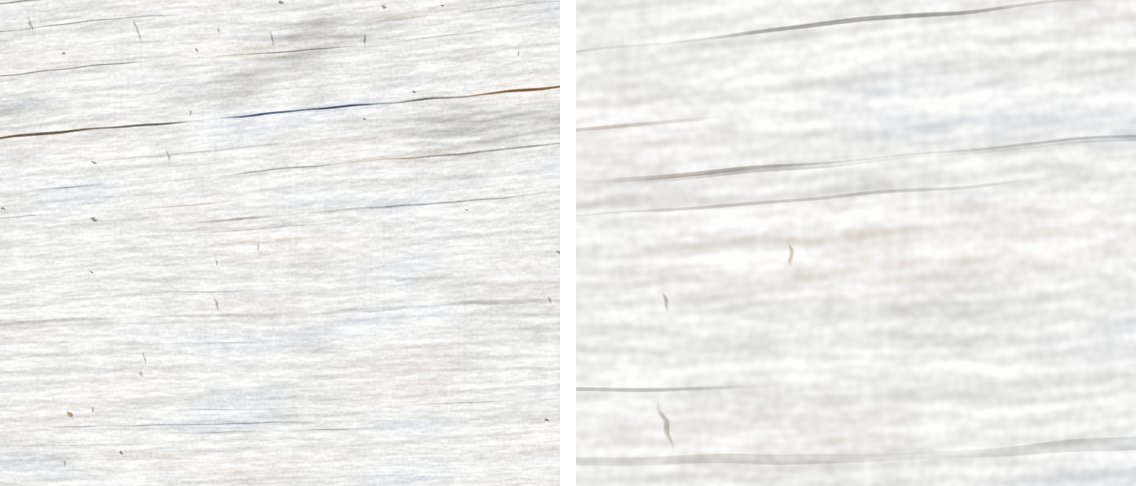
Left: the whole. Right: its middle third, enlarged.
Give the GLSL for this texture, as a WebGL 1 fragment shader.

```glsl
precision highp float;
// Whitewashed weathered wood: pale fibres, long cracks, stains, pores and scratches.
uniform vec2 u_resolution;

const vec3 PAINT_WHITE = vec3(0.992, 0.992, 0.990);
const vec3 NEUTRAL_SHADE = vec3(0.98, 0.99, 1.02);
const vec3 WARM_SHADE = vec3(0.80, 1.00, 1.22);
const vec3 COOL_SHADE = vec3(1.10, 1.04, 0.86);

float hash(float n) {
  return fract(sin(n * 127.1 + 3.7) * 43758.55);
}

vec2 gradientAt(vec2 cell) {
  float angle = 6.2832 * fract(sin(dot(cell, vec2(127.1, 311.7))) * 43758.55);
  return vec2(cos(angle), sin(angle));
}

// Gradient noise, roughly -1 to 1
float gradientNoise(vec2 p) {
  vec2 i = floor(p);
  vec2 f = p - i;
  vec2 w = f * f * f * (f * (f * 6.0 - 15.0) + 10.0);
  float a = dot(gradientAt(i), f);
  float b = dot(gradientAt(i + vec2(1.0, 0.0)), f - vec2(1.0, 0.0));
  float c = dot(gradientAt(i + vec2(0.0, 1.0)), f - vec2(0.0, 1.0));
  float d = dot(gradientAt(i + 1.0), f - 1.0);
  return 1.4 * mix(mix(a, b, w.x), mix(c, d, w.x), w.y);
}

// Bends the plane so that its y follows the rising grain
vec2 grainSpace(vec2 p) {
  float slope = mix(0.03, 0.088, smoothstep(0.2, 0.75, p.y));
  float sway = 0.009 * gradientNoise(p * vec2(2.2, 3.0) + 5.0);
  return vec2(p.x, p.y - slope * p.x + sway);
}

// Soft line of varying width along the grain, between two ends
float crack(vec2 g, float height, float start, float end, float width, float px) {
  float jitter = 0.0022 * gradientNoise(vec2(g.x * 13.0, height * 91.0));
  float wear = gradientNoise(vec2(g.x * 6.0, height * 57.0 + 0.4));
  float halfWidth = width * (0.7 + 0.5 * wear);
  float d = abs(g.y - height + jitter);
  float ends = smoothstep(start - 0.04, start + 0.06, g.x)
             * (1.0 - smoothstep(end - 0.06, end + 0.04, g.x));
  return (1.0 - smoothstep(halfWidth - px, halfWidth + px, d))
       * ends * smoothstep(-0.75, 0.25, wear);
}

// Fibres, ripples and speckle
float fibreShade(vec2 p, vec2 g) {
  float ripple = abs(gradientNoise(g * vec2(1.6, 30.0)));
  float shade = 0.042 * (1.0 - smoothstep(0.0, 0.28, ripple));
  shade += 0.042 * gradientNoise(g * vec2(3.0, 58.0) + 17.0);
  shade += 0.062 * gradientNoise(g * vec2(13.0, 125.0) + 31.0);
  shade += 0.050 * gradientNoise(g * vec2(42.0, 190.0) + 43.0);
  return shade + 0.034 * gradientNoise(p * 150.0);
}

// Grey patches, broken into streaks and stronger in the upper half
float stainShade(vec2 g) {
  float patchMask = smoothstep(0.05, 0.75, gradientNoise(g * vec2(2.6, 8.5) + 9.0));
  float streak = 0.65 + 0.8 * gradientNoise(g * vec2(9.0, 75.0) + 23.0);
  return patchMask * streak * mix(0.05, 0.16, smoothstep(0.45, 0.7, g.y));
}

float crackShade(vec2 g, float px) {
  float shade = 0.58 * crack(g, 0.715, -0.1, 1.3, 0.0026, px);
  shade += 0.30 * crack(g, 0.602, 0.08, 1.3, 0.0016, px);
  shade += 0.26 * crack(g, 0.516, 0.42, 1.3, 0.0014, px);
  shade += 0.34 * crack(g, 0.845, -0.1, 0.95, 0.0015, px);
  shade += 0.30 * crack(g, 0.937, -0.1, 0.35, 0.0014, px);
  shade += 0.35 * crack(g, 0.993, -0.1, 0.20, 0.0018, px);
  shade += 0.12 * crack(g, 0.332, -0.1, 1.3, 0.0040, px);
  for (int i = 0; i < 16; i++) {
    float n = float(i);
    float start = hash(n + 40.0) * 1.1 - 0.1;
    float reach = 0.15 + 0.4 * hash(n + 60.0);
    float strength = 0.10 + 0.12 * hash(n + 80.0);
    shade += strength * crack(g, hash(n + 20.0), start, start + reach, 0.0013, px);
  }
  return shade;
}

// Tilted soft ellipse
float ellipseMark(vec2 d, vec2 radius, float tilt) {
  float c = cos(tilt);
  float s = sin(tilt);
  vec2 q = vec2(c * d.x + s * d.y, c * d.y - s * d.x) / radius;
  return 1.0 - smoothstep(0.25, 1.0, length(q));
}

// Small dark pores and short upright scratches
float markShade(vec2 p, float aspect, float px) {
  float shade = 0.0;
  vec2 ragged = p + 0.002 * gradientNoise(p * 110.0);
  for (int i = 0; i < 16; i++) {
    float n = float(i);
    vec2 pore = vec2(hash(n + 101.0) * aspect, 1.0 - pow(hash(n + 131.0), 1.7));
    float size = 0.004 + 0.007 * hash(n + 161.0);
    shade += 0.36 * ellipseMark(ragged - pore, vec2(size, size * 0.55), -0.4);
    vec2 scratch = vec2(hash(n + 201.0) * aspect, hash(n + 231.0));
    float reach = 0.008 + 0.032 * hash(n + 261.0) * hash(n + 271.0);
    float tilt = 0.5 * hash(n + 291.0) - 0.1;
    shade += 0.20 * ellipseMark(ragged - scratch, vec2(0.0015 + px, reach), tilt);
  }
  return shade;
}

void main() {
  float px = 1.0 / u_resolution.y;
  vec2 p = gl_FragCoord.xy * px;
  vec2 g = grainSpace(p);
  float shade = 0.043 + fibreShade(p, g) + stainShade(g);
  shade += crackShade(g, px) + markShade(p, u_resolution.x * px, px);
  shade = clamp(shade, 0.0, 0.72);

  // Faint warm and cool tints within the shaded fibres
  float tint = gradientNoise(g * vec2(3.0, 12.0) + 61.0);
  vec3 shadeColor = mix(NEUTRAL_SHADE, WARM_SHADE, smoothstep(0.15, 0.7, tint));
  shadeColor = mix(shadeColor, COOL_SHADE, smoothstep(0.15, 0.7, -tint));
  gl_FragColor = vec4(PAINT_WHITE - shade * shadeColor, 1.0);
}
```
